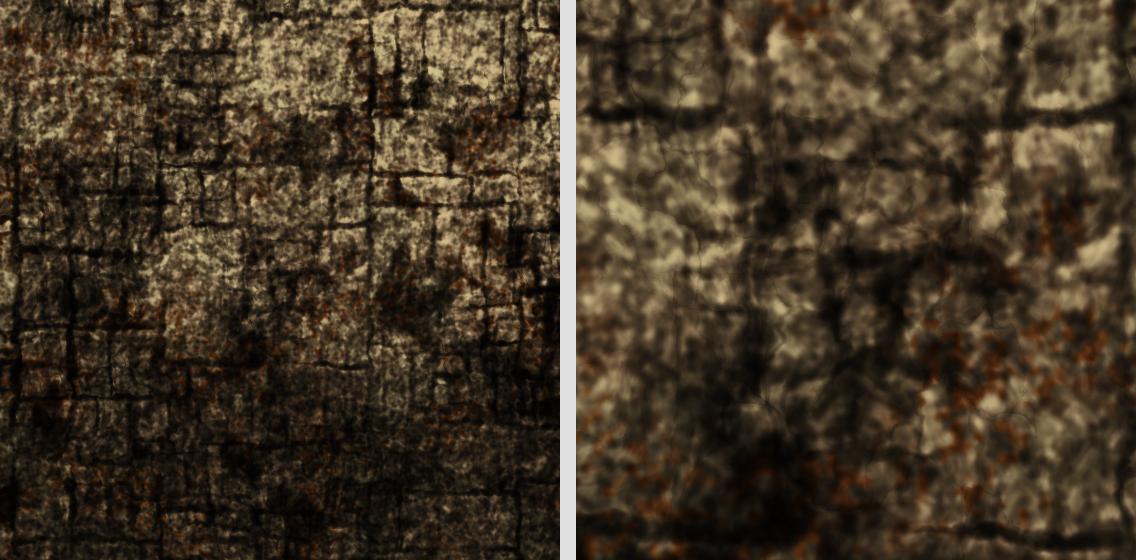
Left, the full canvas; right, a detail of the centre.
A Shadertoy shader for this texture:

```glsl
const float EXPOSURE = 0.36;
const float VALUE_LIMIT = 0.86;        // brightest stone
const float COURSE_HEIGHT = 0.122;     // large stones
const float RUBBLE_HEIGHT = 0.052;     // small broken stones
const float BAY_WIDTH = 0.31;          // wall bays with offset courses
const float SHARD_SCALE = 25.0;        // cells of the fracture web
const float GRAIN_SCALE = 185.0;
const float GRAIN_STRENGTH = 1.45;
const float RELIEF_STRENGTH = 2.5;
const float STAIN_STRENGTH = 1.6;
const float SHADE_BOTTOM = -1.35;      // light levels in stops
const float SHADE_TOP = 0.42;
const vec3 STONE_DARK = vec3(1.0, 0.79, 0.54);
const vec3 STONE_PALE = vec3(1.0, 0.88, 0.64);
const vec3 RUST_TINT = vec3(1.22, 0.78, 0.42);
const vec3 MOSS_TINT = vec3(0.97, 1.01, 1.0);

float hash(vec2 p) {
    vec3 q = fract(vec3(p.xyx) * 0.1031);
    q += dot(q, q.yzx + 33.33);
    return fract((q.x + q.y) * q.z);
}

vec2 hash2(vec2 p) {
    return vec2(hash(p), hash(p + 71.7));
}

float noise(vec2 p) {
    vec2 i = floor(p), f = fract(p);
    f = f * f * (3.0 - 2.0 * f);
    return mix(mix(hash(i), hash(i + vec2(1, 0)), f.x),
               mix(hash(i + vec2(0, 1)), hash(i + vec2(1, 1)), f.x), f.y);
}

float fbm(vec2 p) {
    float sum = 0.0, amp = 0.5;
    for (int i = 0; i < 4; i++) {
        sum += amp * noise(p);
        p = mat2(1.6, 1.2, -1.2, 1.6) * p + 17.3;
        amp *= 0.5;
    }
    return sum / 0.9375;
}

float jointAt(float i, float seed) {
    return i + 0.6 * (hash(vec2(i, seed) + 5.0) - 0.5);
}

// Uneven intervals: x = distance to the lower end, y = to the upper, z = index
vec3 interval(float x, float seed) {
    float i = floor(x + 0.5);
    if (x < jointAt(i, seed)) i -= 1.0;
    return vec3(x - jointAt(i, seed), jointAt(i + 1.0, seed) - x, i);
}

// Courses broken into bays: x = side joint distance, y = bed joint distance,
// z = distance below the top edge, w = random value of the stone
vec4 masonry(vec2 p, float height, float bayWidth, float seed) {
    vec3 bay = interval(p.x / bayWidth, seed);
    float baySeed = seed + 7.0 * bay.z;
    vec3 course = interval(p.y / height + 0.8 * hash(vec2(baySeed, 1.0)), baySeed);
    float row = course.z + 31.0 * baySeed;
    float width = height * mix(0.65, 1.5, hash(vec2(row, 3.0)));
    vec3 block = interval(p.x / width + 9.0 * hash(vec2(row, 8.0)), row);
    float side = min(min(block.x, block.y) * width, min(bay.x, bay.y) * bayWidth);
    return vec4(side, min(course.x, course.y) * height, course.y * height,
                hash(vec2(block.z, row) + 40.0));
}

// Voronoi web: x = distance to the nearest fracture, y = cell value
vec2 shards(vec2 p) {
    vec2 cell = floor(p);
    float first = 9.0, second = 9.0, id = 0.0;
    for (int j = -1; j <= 1; j++)
    for (int i = -1; i <= 1; i++) {
        vec2 c = cell + vec2(i, j);
        float d = length(c + hash2(c) - p);
        if (d < first) { second = first; first = d; id = hash(c + 13.0); }
        else second = min(second, d);
    }
    return vec2(second - first, id);
}

float crack(float dist, float width) {
    return 1.0 - smoothstep(width * 0.1, width, dist);
}

void mainImage(out vec4 fragColor, in vec2 fragCoord) {
    vec2 uv = fragCoord / iResolution.xy;
    vec2 wobble = vec2(fbm(uv * 11.0), fbm(uv * 11.0 + 50.0)) - 0.5;
    vec2 chips = vec2(fbm(uv * 65.0), fbm(uv * 65.0 + 30.0)) - 0.5;
    vec2 p = uv + wobble * 0.022 + chips * 0.012;

    // Stones, broken stones and fracture web
    vec4 stone = masonry(p, COURSE_HEIGHT, BAY_WIDTH, 2.0);
    vec4 rubble = masonry(p + wobble * 0.02, RUBBLE_HEIGHT, BAY_WIDTH * 0.45, 60.0);
    vec2 shard = shards((p + chips * 0.012) * SHARD_SCALE * vec2(1.2, 0.9));
    float broken = smoothstep(0.38, 0.62, noise(uv * 6.0 + 21.0));
    float wear = noise(uv * 24.0 + 4.0);
    float openness = smoothstep(0.2, 0.75, noise(uv * 10.0 + 33.0));

    // Lighting and broad stains
    float tone = mix(SHADE_BOTTOM, SHADE_TOP, smoothstep(0.08, 0.72, uv.y));
    tone += 0.55 * (uv.x - 0.5) * smoothstep(0.1, 0.6, uv.y);
    tone += 0.25 * smoothstep(0.14, 0.0, uv.y);
    tone += STAIN_STRENGTH * (fbm(uv * 6.0 + 7.0) - 0.5);
    tone += 0.55 * (stone.w - 0.5) + 0.6 * broken * (rubble.w - 0.5);
    tone += 0.45 * (shard.y - 0.5);

    // Dark joints, cracks and a lit upper rim
    float joint = max(crack(stone.x, 0.004 + 0.010 * wear),
                      crack(stone.y, 0.004 + 0.009 * wear));
    float split = crack(min(rubble.x, rubble.y), 0.003 + 0.008 * wear);
    float web = crack(shard.x, 0.08 + 0.25 * wear);
    tone -= joint * mix(0.35, 1.8, openness);
    tone -= split * mix(0.15, 1.15, broken) * (0.4 + wear);
    tone -= web * mix(0.1, 0.75, broken) * (0.3 + wear);
    float rim = smoothstep(0.004, 0.009, stone.z) * smoothstep(0.020, 0.010, stone.z);
    tone += 0.5 * rim * openness;

    // Eroded hollows
    float pit = smoothstep(0.60, 0.76, fbm(uv * 11.0 + 90.0) + 0.12 * (wear - 0.5));
    tone -= 1.6 * pit;

    // Rough relief, upright weathering and grain
    vec2 rough = uv * vec2(62.0, 48.0) + wobble * 3.0;
    tone += RELIEF_STRENGTH * (fbm(rough) - fbm(rough + vec2(-0.3, 0.55)));
    tone += 0.9 * (noise(uv * vec2(105.0, 30.0) + wobble * 4.0) - 0.5);
    vec2 grainUv = mat2(0.8, 0.6, -0.6, 0.8) * uv * GRAIN_SCALE;
    tone += GRAIN_STRENGTH * (noise(grainUv) - 0.5);
    tone += GRAIN_STRENGTH * 0.8 * (noise(grainUv.yx * 0.55 + 12.0) - 0.5);

    // Stone colour with a soft shoulder, then rust specks and grey moss
    float value = EXPOSURE * exp2(tone);
    value *= pow(1.0 + pow(value / VALUE_LIMIT, 3.0), -1.0 / 3.0);
    vec3 color = value * mix(STONE_DARK, STONE_PALE, smoothstep(0.25, 0.75, value));
    float rust = smoothstep(0.46, 0.70, fbm(uv * 9.0 + 140.0) + 0.2 * pit);
    rust *= smoothstep(0.40, 0.75, noise(uv * 150.0 + 8.0)) * smoothstep(0.55, 0.2, value);
    color *= mix(vec3(1.0), RUST_TINT, rust);
    color *= mix(vec3(1.0), MOSS_TINT, smoothstep(0.4, 0.7, noise(uv * 13.0 + 66.0)));
    fragColor = vec4(clamp(color, 0.0, 1.0), 1.0);
}
```
